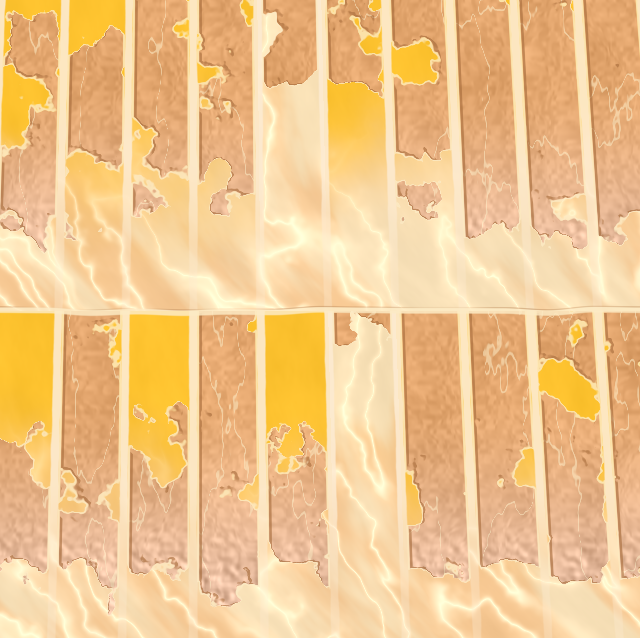
Write a Shadertoy shader that draws this texture.

```glsl
#define SEAM 0.512
#define PITCH_LOW 0.111
#define PITCH_HIGH 0.100
#define FAN_X 0.302
#define JOINT 0.0065
#define RAGGED 0.42
#define HOLES 0.56
#define GRAIN 0.09

const vec3 TAN = vec3(0.89, 0.65, 0.43);
const vec3 BARK = vec3(0.66, 0.43, 0.24);
const vec3 DUST = vec3(0.92, 0.75, 0.64);
const vec3 PEACH = vec3(0.98, 0.80, 0.62);
const vec3 CREAM = vec3(0.99, 0.92, 0.77);
const vec3 YELLOW = vec3(0.99, 0.76, 0.18);
const vec3 AMBER = vec3(0.98, 0.77, 0.38);

float hash(vec2 p) {
    return fract(sin(dot(p, vec2(127.1, 311.7))) * 43758.5453);
}

float noise(vec2 p) {
    vec2 i = floor(p), f = fract(p);
    f = f * f * (3.0 - 2.0 * f);
    return mix(mix(hash(i), hash(i + vec2(1, 0)), f.x),
               mix(hash(i + vec2(0, 1)), hash(i + vec2(1, 1)), f.x), f.y);
}

float fbm(vec2 p) {
    float sum = 0.0, amp = 0.5;
    for (int i = 0; i < 5; i++) {
        sum += amp * noise(p);
        p = mat2(1.6, 1.2, -1.2, 1.6) * p + 3.7;
        amp *= 0.5;
    }
    return sum / 0.97;
}

float bell(float x, float width) {
    x /= width;
    return exp(-x * x);
}

// Two rows of planks whose pitch widens towards the bottom
struct Cell { float row, height, v, pitch, u, column; };

Cell cellAt(vec2 p) {
    Cell c;
    c.row = step(SEAM, p.y);
    c.height = mix(SEAM, 1.0 - SEAM, c.row);
    c.v = (p.y - SEAM * c.row) / c.height;
    c.pitch = mix(PITCH_LOW, PITCH_HIGH, p.y);
    c.u = (p.x - FAN_X) / c.pitch + 3.0;
    c.column = floor(c.u);
    return c;
}

// Distance to the worn bark layer, negative inside
float barkDistance(vec2 p) {
    Cell c = cellAt(p);
    float k = c.column, seed = k * 7.3 + c.row * 31.0;
    float bare = mix(bell(k - 5.0, 0.45), bell(k - 4.4, 1.1), c.row);
    float low = mix(0.16 + 0.16 * hash(vec2(k, c.row)) + 0.05 * c.row, 0.88, bare);
    float drop = mix((0.25 + 0.2 * cos(3.14159 * k)) * step(k, 4.5),
                     0.17 * step(k, 1.5), c.row);
    float high = 1.06 - drop;
    float v = c.v + RAGGED * (fbm(p * 15.0 + seed) - 0.5);
    vec2 q = abs(vec2((fract(c.u) - 0.5) * c.pitch, (v - 0.5 * (low + high)) * c.height));
    q -= vec2(0.5 * c.pitch - JOINT - 0.002, 0.5 * (high - low) * c.height) - 0.012;
    float d = length(max(q, 0.0)) + min(max(q.x, q.y), 0.0) - 0.012;
    float hole = fbm(p * 12.0 + seed * 1.7) - HOLES - 0.012 * k - 0.03 * c.row;
    return max(d, hole * 0.12);
}

// Yellow ground fading into pale, flowing folds
vec3 groundColor(vec2 p, Cell c) {
    float fall = pow(1.0 - c.v, 3.0), warp = fbm(p * 6.0);
    vec2 q = vec2(p.x - 0.15 * fall + 0.04 * c.v, p.y);
    float n = noise(vec2(q.x * 22.0 + 5.0 * warp, q.y * 6.0 + 2.0 * warp));
    float ridge = pow(1.0 - abs(2.0 * n - 1.0), 4.0);
    float broad = smoothstep(0.36, 0.62, fbm(vec2(q.x * 10.0, q.y * 4.0) + 3.0));
    float bare = bell(c.column - 5.0 + c.row, 0.45);
    float t = c.v + 0.4 * (warp - 0.5);
    float pale = clamp(1.0 - smoothstep(0.12, 0.66, t) + bare, 0.0, 1.0);
    vec3 col = mix(YELLOW, AMBER, 1.0 - smoothstep(0.35, 0.75, t));
    col = mix(col, PEACH, pale * 0.85);
    col = mix(col, CREAM, pale * max(0.8 * broad, ridge));
    col += (0.10 * ridge - 0.02) * pale;
    return col + 0.06 * (fbm(q * vec2(30.0, 14.0)) - 0.5);
}

vec3 barkColor(vec2 p, Cell c) {
    float dusty = 1.0 - smoothstep(0.1, 0.75, c.v);
    vec3 col = mix(TAN, DUST, dusty);
    float wave = fbm(p * vec2(16.0, 9.0) + c.column);
    col += GRAIN * (noise(vec2(p.x * 190.0 + 12.0 * wave, p.y * 130.0)) - 0.5);
    col += 0.12 * (wave - 0.5);
    // Fine cracks and a crumbling lower end
    float crack = abs(fbm(p * vec2(13.0, 5.0) + c.column * 3.1) - 0.5);
    col = mix(col, CREAM, 0.55 * (1.0 - smoothstep(0.002, 0.009, crack)));
    float crust = noise(p * 100.0) - noise(p * 100.0 + vec2(0.4, 0.3));
    return col + 0.3 * crust * (1.0 - smoothstep(0.15, 0.42, c.v));
}

void mainImage(out vec4 fragColor, in vec2 fragCoord) {
    vec2 p = fragCoord / iResolution.xy;
    float px = 1.0 / iResolution.y;
    Cell c = cellAt(p);
    vec3 col = groundColor(p, c);

    // Pale joints between planks
    float gap = abs(fract(c.u + 0.5) - 0.5) * c.pitch + 0.003 * (fbm(p * 30.0) - 0.5);
    float joint = 1.0 - smoothstep(JOINT - px, JOINT + px, gap);
    col = mix(col, CREAM + vec3(0.0, 0.0, 0.05), joint * mix(0.35, 0.9, smoothstep(0.1, 0.5, c.v)));

    // Bark with a lit rim and a shaded inner edge
    float d = barkDistance(p);
    float slope = (barkDistance(p + vec2(0.004, 0.003)) - d) / 0.005;
    col = mix(col, barkColor(p, c), 1.0 - smoothstep(-px, px, d));
    float shade = 1.0 - smoothstep(0.001, 0.003, abs(d + 0.003));
    col = mix(col, BARK, 0.65 * shade * smoothstep(0.0, 0.8, -slope));
    float rim = 1.0 - smoothstep(0.0005, 0.0025, abs(d - 0.001));
    col = mix(col, CREAM, 0.8 * rim);

    // Horizontal seam between the rows
    float seam = p.y - SEAM + 0.006 * (noise(vec2(p.x * 14.0, 2.0)) - 0.5);
    col = mix(col, CREAM, 0.85 * (1.0 - smoothstep(0.003, 0.006, abs(seam))));
    float crease = 1.0 - smoothstep(0.0, 0.002, abs(seam - 0.005));
    col = mix(col, BARK, 0.4 * crease * noise(vec2(p.x * 18.0, 5.0)));

    fragColor = vec4(clamp(col, 0.0, 1.0), 1.0);
}
```
